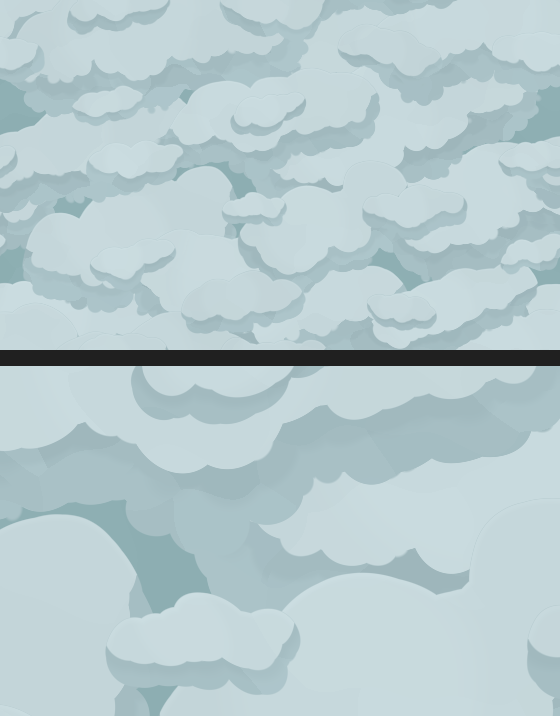
Top, the full canvas; bottom, a detail of the centre.
Give the GLSL for this texture, as a Shadertoy shader.

```glsl
const vec3 SKY = vec3(0.555, 0.685, 0.70);
const vec3 SHADE = vec3(0.65, 0.745, 0.765);
const vec3 LIT = vec3(0.77, 0.84, 0.855);
const vec2 PERIOD = vec2(1.6, 1.0);
const int LARGE = 12;
const int SMALL = 14;

float hash(float n) {
    return fract(sin(n * 12.9898 + 4.137) * 4375.85);
}

vec2 hash2(vec2 p) {
    vec2 k = vec2(dot(p, vec2(127.1, 311.7)), dot(p, vec2(269.5, 183.3)));
    return fract(sin(k) * 4375.85);
}

// Distance to the nearest jittered cell point, and a random tone of that cell
vec2 cells(vec2 p) {
    vec2 base = floor(p);
    vec2 nearest = vec2(9.0, 0.0);
    for (int y = -1; y <= 1; y++)
    for (int x = -1; x <= 1; x++) {
        vec2 cell = base + vec2(x, y);
        float d = length(cell + 0.15 + 0.7 * hash2(cell) - p);
        if (d < nearest.x) nearest = vec2(d, hash2(cell + 7.3).x);
    }
    return nearest;
}

vec2 wobble(vec2 p, float freq, float amount) {
    return p + amount * (sin(p.yx * freq + vec2(0.4, 2.1))
                 + 0.5 * sin(p.yx * freq * 2.3 + p * freq));
}

mat2 turn(float a) {
    return mat2(cos(a), -sin(a), sin(a), cos(a));
}

// Row of overlapping round puffs, tallest in the middle
float puffs(vec2 q, float seed) {
    float d = 9.0;
    for (int k = 0; k < 6; k++) {
        float id = seed * 7.0 + float(k);
        float t = -0.72 + 0.29 * float(k);
        float radius = 0.26 + 0.2 * (1.0 - t * t) + 0.12 * (hash(id) - 0.5);
        vec2 center = vec2(t, 0.05 + 0.26 * (hash(id + 31.0) - 0.5));
        d = min(d, length(q - center) - radius);
    }
    return d;
}

float cover(float d, float aa) {
    return 1.0 - smoothstep(-aa, aa, d);
}

// Large clouds on a staggered, jittered lattice; small ones spread evenly
vec2 cloudCenter(int i) {
    float n = float(i);
    if (i >= LARGE) return fract((n + 0.5) * vec2(0.7549, 0.5698)) * PERIOD;
    int slot = (i * 5) % LARGE;
    float row = float(slot / 3);
    float column = float(slot % 3);
    vec2 jitter = vec2(hash(n + 3.0), hash(n + 50.0)) - 0.5;
    vec2 grid = vec2((column + 0.5 * mod(row, 2.0) + 0.3) / 3.0, (row + 0.4) / 4.0);
    return grid * PERIOD + jitter * vec2(0.2, 0.1);
}

float cloudSize(int i) {
    float vary = hash(float(i) + 80.0);
    return i < LARGE ? 0.315 * mix(0.75, 1.25, vary) : 0.12 * mix(0.7, 1.3, vary);
}

// One cloud: shaded body below, lit part on top
vec3 paintCloud(vec3 color, vec2 p, float size, float seed,
                vec2 scallops, vec2 tones, float aa) {
    mat2 tilt = turn(0.12 + 0.6 * (hash(seed + 11.0) - 0.5));
    vec2 lift = vec2(0.16 * (hash(seed + 21.0) - 0.7), 0.25);
    vec2 q = p / size;
    vec2 local = tilt * q;
    float bump = 0.11 * size;
    float underside = 1.0 - smoothstep(-0.15, 0.25, local.y);
    float body = size * puffs(local, seed)
               + bump * mix(0.08, 1.0, underside) * (scallops.x - 0.22);
    float top = size * puffs(tilt * (q - lift), seed)
              + bump * 1.1 * (scallops.y - 0.22);
    float lit = max(body, top);

    // Flat brush tones, with a deeper band right under the lit part
    float band = cover(top - 0.1 * size + 0.3 * bump * tones.y, 0.006);
    vec3 shade = SHADE + 0.045 * (tones.x - 0.5) + 0.02 * (0.5 - band);
    float glow = cover(length(local - vec2(-0.2, 0.2)) - 0.5, 0.08);
    float rim = smoothstep(-0.007, -0.001, body) * (1.0 - underside);
    vec3 light = LIT + 0.022 * (hash(seed + 41.0) - 0.5)
               + 0.012 * (tones.y - 0.5) + 0.01 * glow + 0.012 * rim;

    color = mix(color, shade, cover(body, aa));
    return mix(color, light, cover(lit, aa));
}

void mainImage(out vec4 fragColor, in vec2 fragCoord) {
    vec2 uv = fragCoord / iResolution.y;
    float aa = 0.8 / iResolution.y;
    vec2 p = wobble(uv, 15.0, 0.008);

    // Edge scallops and broad brush patches shared by all clouds
    float fine = cells(p * 23.0).x;
    float coarse = cells(p * 18.0 + 40.0).x;
    vec2 scallops = vec2(fine * fine, coarse * coarse);
    vec2 stroke = wobble(uv, 31.0, 0.012);
    vec2 tones = vec2(cells(stroke * vec2(9.0, 15.0)).y,
                      cells(stroke * vec2(6.0, 9.0) + 20.0).y);

    vec3 color = SKY + 0.012 * (tones.y - 0.5);
    for (int i = 0; i < LARGE + SMALL; i++) {
        vec2 offset = p - cloudCenter(i);
        offset = mod(offset + 0.5 * PERIOD, PERIOD) - 0.5 * PERIOD;
        float size = cloudSize(i);
        if (length(offset) < 1.4 * size)
            color = paintCloud(color, offset, size, float(i), scallops, tones, aa);
    }
    fragColor = vec4(color, 1.0);
}
```
